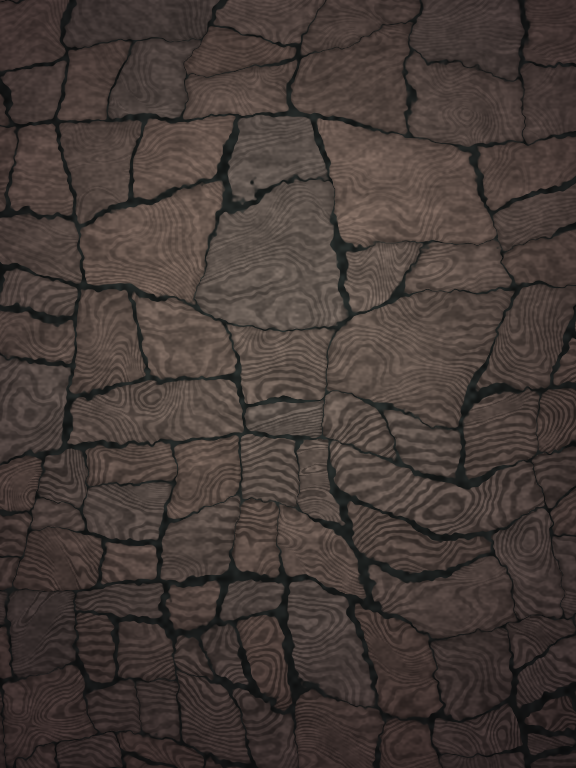
Reproduce this texture procedurally as a Shadertoy shader.

```glsl
// Dry stone wall: large blocks in courses are split again and again by slanted
// cuts into irregular stones with thin ragged joints. Each stone carries swirling
// contour lines of warped noise, under a soft light that dims to the borders.

#define BLOCK vec2(0.29, 0.205)
#define STONE_AREA vec2(0.005, 0.026)
#define CUT_SLANT 0.8
#define CORNER 0.009
#define JOINT_WIDTH vec2(0.0003, 0.0066)
#define GRAIN_LINES 132.0
#define GRAIN_DEPTH vec2(0.14, 0.32)
#define BROWN vec3(0.458, 0.386, 0.345)
#define GREY vec3(0.415, 0.372, 0.343)
#define MOSS vec3(0.125, 0.140, 0.134)
#define DIM vec3(0.50, 0.45, 0.485)
#define LIGHT_CENTER vec2(0.37, 0.57)

float hash(vec2 p) {
    return fract(sin(dot(p, vec2(127.1, 311.7))) * 43758.5453);
}

float noise(vec2 p) {
    vec2 i = floor(p), f = fract(p);
    f = f * f * (3.0 - 2.0 * f);
    return mix(mix(hash(i), hash(i + vec2(1, 0)), f.x),
               mix(hash(i + vec2(0, 1)), hash(i + vec2(1, 1)), f.x), f.y);
}

vec2 noise2(vec2 p) {
    return vec2(noise(p), noise(p + 37.3)) - 0.5;
}

float fbm(vec2 p) {
    float sum = 0.0, amp = 0.5;
    for (int i = 0; i < 4; i++) {
        sum += amp * noise(p);
        p = p * 2.1 + 11.7;
        amp *= 0.6;
    }
    return sum;
}

float smoothMin(float a, float b, float k) {
    float h = max(k - abs(a - b), 0.0) / k;
    return min(a, b) - 0.25 * h * h * k;
}

// Upright joint between two blocks of a course, in block units
float blockEnd(float column, float row, float height) {
    float h = hash(vec2(column, row + 31.0));
    return column + 0.4 * (h - 0.5) + 0.3 * (fract(h * 7.0) - 0.5) * (height - 0.5);
}

// Distance to the nearest joint; also gives the stone's seed
float stones(vec2 p, out float id) {
    float row = floor(p.y / BLOCK.y);
    float height = fract(p.y / BLOCK.y);
    float shift = hash(vec2(row, 5.0));
    float x = p.x / BLOCK.x + shift;
    float column = floor(x);
    if (x < blockEnd(column, row, height)) column -= 1.0;
    else if (x > blockEnd(column + 1.0, row, height)) column += 1.0;
    float left = blockEnd(column, row, 0.5), right = blockEnd(column + 1.0, row, 0.5);

    float ends = min(x - blockEnd(column, row, height),
                     blockEnd(column + 1.0, row, height) - x) * BLOCK.x;
    float beds = min(height, 1.0 - height) * BLOCK.y;
    float d = smoothMin(ends, beds, CORNER);

    vec2 lo = vec2((left - shift) * BLOCK.x, row * BLOCK.y);
    vec2 hi = vec2((right - shift) * BLOCK.x, (row + 1.0) * BLOCK.y);
    id = hash(vec2(column, row));
    for (int i = 0; i < 6; i++) {
        vec2 size = hi - lo, mid = 0.5 * (lo + hi);
        float limit = mix(STONE_AREA.x, STONE_AREA.y, hash(vec2(id * 53.0, 1.0)));
        limit *= mix(0.7, 1.1, smoothstep(0.1, 0.45, mid.y));
        if (size.x * size.y < limit) break;
        float slant = CUT_SLANT * (hash(vec2(id * 53.0, 2.0)) - 0.5);
        vec2 cut = mix(lo, hi, 0.34 + 0.32 * hash(vec2(id * 53.0, 3.0)));
        bool level = size.y * 1.3 > size.x;
        float side = level ? p.y - cut.y - slant * (p.x - mid.x)
                           : p.x - cut.x - slant * (p.y - mid.y);
        d = smoothMin(d, abs(side) / sqrt(1.0 + slant * slant), CORNER);
        if (side > 0.0) { if (level) lo.y = cut.y; else lo.x = cut.x; }
        else            { if (level) hi.y = cut.y; else hi.x = cut.x; }
        id = hash(vec2(id * 53.0, side > 0.0 ? 4.0 : 5.0));
    }
    return d;
}

// Thin swirling lines, faded where they get too dense to resolve
float grain(vec2 p, float id) {
    float angle = 0.9 * (id - 0.5);
    vec2 q = mat2(cos(angle), sin(angle), -sin(angle), cos(angle)) * p + id * 9.0;
    vec2 swirl = noise2(q * 10.0);
    float phase = GRAIN_LINES * (0.5 * q.y + 0.15 * noise(q * vec2(6.0, 8.0) + 2.0 * swirl));
    phase += 0.5 * noise(p * 110.0);
    float fade = 1.0 - smoothstep(0.3, 0.6, fwidth(phase));
    float wave = 0.5 + 0.5 * sin(6.2832 * phase);
    return mix(0.45, smoothstep(0.15, 0.95, wave), fade);
}

void mainImage(out vec4 fragColor, in vec2 fragCoord) {
    vec2 p = fragCoord / iResolution.y;
    float pixel = 1.0 / iResolution.y;

    // Bent courses and ragged edges
    vec2 bent = p + 0.1 * noise2(p * 4.6) + 0.014 * noise2(p * 24.0);
    bent += 0.006 * noise2(p * 75.0) + 0.004 * noise2(p * 170.0);
    float id;
    float d = stones(bent, id);

    // Stone face: tone, lines, mottling, grit and short flat scratches
    float tone = hash(vec2(id * 71.0, 8.0));
    vec3 stone = mix(GREY, BROWN, tone) * mix(0.94, 1.05, hash(vec2(id * 71.0, 9.0)));
    float depth = mix(GRAIN_DEPTH.y, GRAIN_DEPTH.x, smoothstep(0.4, 0.8, p.y));
    stone *= 1.0 - depth * grain(p, id) * (0.5 + 0.8 * noise(p * 16.0));
    stone *= 0.8 + 0.36 * fbm(p * vec2(30.0, 48.0));
    stone *= 0.89 + 0.22 * noise(p * vec2(230.0, 280.0));
    stone *= 0.94 + 0.12 * noise(p * vec2(70.0, 300.0));
    stone *= mix(0.78, 1.0, smoothstep(0.0, 0.008, d));

    // Joints from hairlines to open gaps
    float gap = noise(p * 16.0 + 3.0);
    float width = mix(JOINT_WIDTH.x, JOINT_WIDTH.y, gap * gap);
    float soft = 0.0004 + 0.6 * pixel;
    vec3 joint = MOSS * (0.6 + 0.8 * noise(p * 130.0));
    vec3 color = mix(joint, stone, smoothstep(width - soft, width + soft, d));

    // Light falling off to the borders
    float reach = length((p - LIGHT_CENTER) * vec2(1.1, 1.0));
    color *= mix(vec3(1.0), DIM, smoothstep(0.05, 0.7, reach));
    fragColor = vec4(color, 1.0);
}
```
